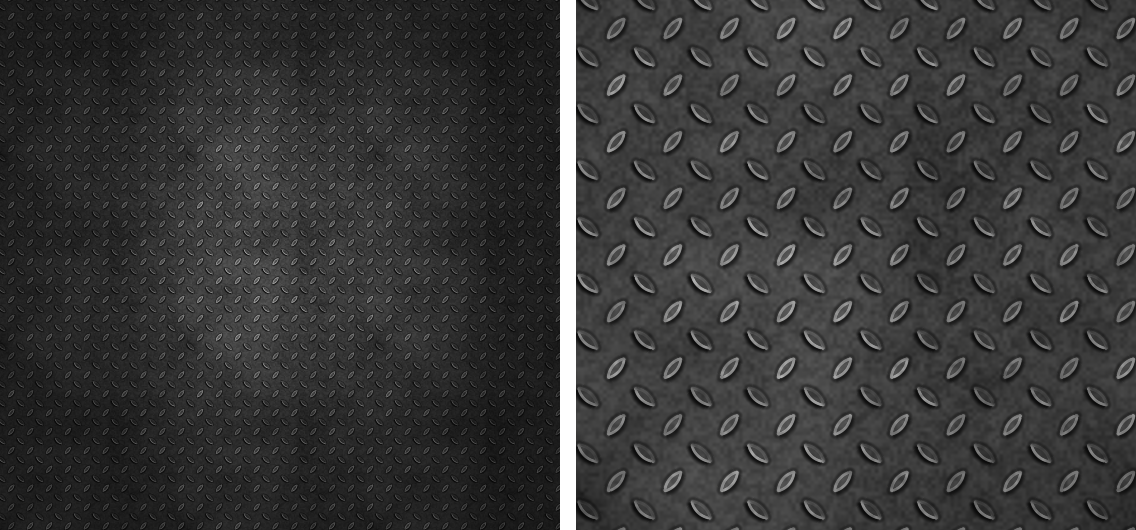
Left, the full canvas; right, a detail of the centre.
Reproduce this texture procedurally as a Shadertoy shader.

```glsl
const float CELLS_DOWN = 28.08;   // stud pairs over the canvas height
const float TILE = 10.0;          // cells before the wear repeats
const float TAU = 6.2831853;
const vec2 STUD_SIZE = vec2(0.060, 0.200);   // half width, half length of the core
const float STUD_ROUNDING = 0.032;
const vec2 RISING_ORIGIN = vec2(0.60, 0.217);
const vec2 FALLING_ORIGIN = vec2(0.10, 0.715);
const vec3 STEEL_TINT = vec3(1.0, 1.0, 0.997);

float hash(vec2 p) {
    vec3 q = fract(vec3(p.xyx) * 0.1031);
    q += dot(q, q.yzx + 33.33);
    return fract((q.x + q.y) * q.z);
}

// Value noise that wraps after "period" lattice steps
float wrapNoise(vec2 p, float period) {
    vec2 i = floor(p);
    vec2 f = fract(p);
    f = f * f * (3.0 - 2.0 * f);
    float a = hash(mod(i, period));
    float b = hash(mod(i + vec2(1, 0), period));
    float c = hash(mod(i + vec2(0, 1), period));
    float d = hash(mod(i + vec2(1, 1), period));
    return mix(mix(a, b, f.x), mix(c, d, f.x), f.y);
}

// Layered noise centred on zero, repeating once per unit
float wear(vec2 tile) {
    float sum = 0.0;
    float gain = 0.5;
    float period = 5.0;
    for (int i = 0; i < 5; i++) {
        sum += gain * (wrapNoise(tile * period, period) - 0.5);
        gain *= 0.58;
        period *= 2.0;
    }
    return sum;
}

// Lens with softened tips, long axis along y
float stud(vec2 q) {
    float radius = dot(STUD_SIZE, STUD_SIZE) / (2.0 * STUD_SIZE.x);
    vec2 a = abs(q);
    float flank = length(vec2(a.x + radius - STUD_SIZE.x, a.y)) - radius;
    float tip = length(a - vec2(0.0, STUD_SIZE.y));
    float d = a.y > STUD_SIZE.y ? max(tip, flank) : flank;
    return d - STUD_ROUNDING;
}

float band(float d, float halfWidth, float blur) {
    return 1.0 - smoothstep(halfWidth - blur, halfWidth + blur, abs(d));
}

float inside(float d, float blur) {
    return 1.0 - smoothstep(-blur, blur, d);
}

// Presses one lattice of studs into the shade; x of q points to the lower side
float addStuds(float shade, vec2 p, vec2 origin, float angle, float fill,
               float shadow, vec2 rim, float blur) {
    vec2 cell = floor(p - origin + 0.5);
    vec2 local = p - origin - cell;
    vec2 axis = vec2(cos(angle), sin(angle));
    vec2 q = vec2(dot(local, vec2(axis.y, -axis.x)), dot(local, axis));
    float d = stud(q);
    float body = inside(d, blur);
    float polish = mix(0.8, 1.15, hash(mod(cell, TILE) + origin * 7.0));

    // Soft shadow below and a thin dark crease all around
    float below = inside(stud(q - vec2(0.06, -0.015)) - 0.01, 0.05);
    float crease = band(d - 0.035, 0.025, 0.03);
    float dark = max(shadow * below, 0.35 * crease) * (1.0 - body);
    float lit = shade * (1.0 - dark) * (1.0 + fill * body);

    // Rim strength: x on the upper flank, y on the lower flank
    float flank = smoothstep(-0.04, 0.04, q.x);
    float edge = band(d + 0.02, 0.026, blur) * mix(rim.x, rim.y, flank);
    return lit + edge * polish * (0.06 + 0.9 * shade);
}

// Bright pool in the middle of the plate
float pooledLight(vec2 uv) {
    vec2 v = uv - vec2(0.495, 0.54);
    return 0.096 + 0.160 * exp(-dot(v * v, vec2(9.0, 6.2)));
}

void mainImage(out vec4 fragColor, in vec2 fragCoord) {
    vec2 uv = fragCoord / iResolution.xy;
    vec2 p = fragCoord / iResolution.y * CELLS_DOWN;
    vec2 tile = p / TILE;
    float blur = 0.5 * CELLS_DOWN / iResolution.y;

    // Smoky patches and sandy grain
    float smoke = 0.10 * cos(TAU * (tile.x - 0.2))
                + 0.05 * cos(TAU * (tile.y - 0.96))
                + 0.55 * wear(tile);
    float grain = wrapNoise(tile * 150.0, 150.0) - 0.5;
    float scuff = wrapNoise(tile * 80.0, 80.0) - 0.5;
    float shade = pooledLight(uv) * (1.0 + smoke + 0.30 * grain + 0.15 * scuff);

    // Rising studs have a full rim, falling studs mostly a lower one
    shade = addStuds(shade, p, RISING_ORIGIN, radians(50.0), 0.15,
                     0.60, vec2(0.75, 0.85), blur);
    shade = addStuds(shade, p, FALLING_ORIGIN, radians(-42.0), -0.10,
                     0.80, vec2(0.20, 1.05), blur);

    fragColor = vec4(clamp(shade * STEEL_TINT, 0.0, 1.0), 1.0);
}
```
